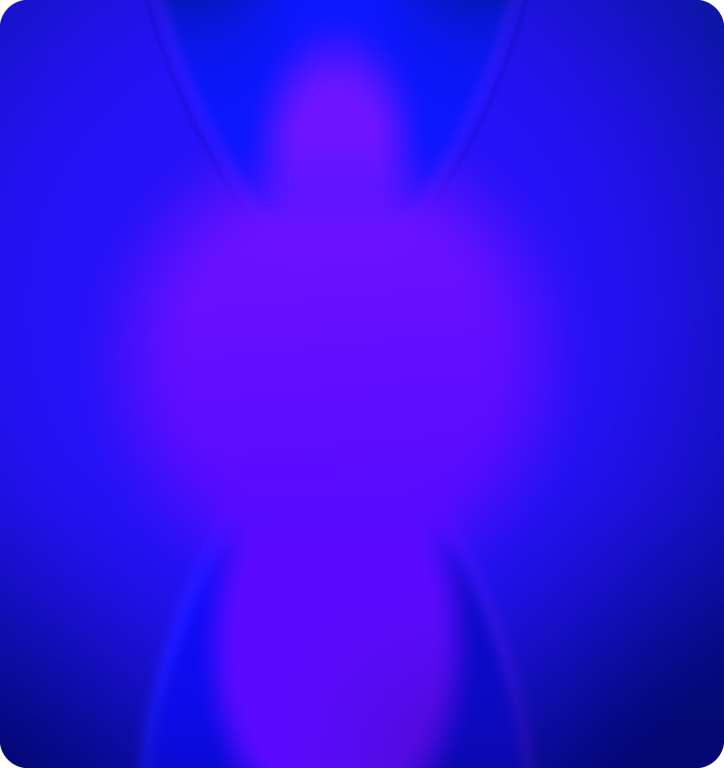
Write a Shadertoy shader that draws this background.

```glsl
// Violet glow on deep blue, crossed by two glassy petals that enter from the
// top and bottom edges. Each petal is a parabola-sided shape with a blue
// inner shade, a soft violet core and a faint lit rim; the card is rounded.

// Signed distance to a box of half size b with corner radius r
float roundedBox(vec2 p, vec2 b, float r) {
    vec2 q = abs(p) - b + r;
    return length(max(q, 0.0)) + min(max(q.x, q.y), 0.0) - r;
}

// Distance inside a petal side; h is the height from its base,
// shape holds the base half width, the slope and the curvature
float petalDepth(float x, float h, vec3 shape) {
    float slope = shape.y + 2.0 * shape.z * h;
    float halfWidth = shape.x - shape.y * h - shape.z * h * h;
    return (halfWidth - abs(x)) / sqrt(1.0 + slope * slope);
}

// Narrow line of light centred on an offset from the edge
float rim(float depth, float offset, float width) {
    float t = (depth - offset) / width;
    return exp(-t * t);
}

void mainImage(out vec4 fragColor, in vec2 fragCoord) {
    float pixel = 1.0 / iResolution.y;
    vec2 p = fragCoord * pixel;
    vec2 size = vec2(iResolution.x * pixel, 1.0);
    float x = p.x - 0.465 * size.x;
    float drop = 1.0 - p.y;

    // Blue field that darkens towards the lower and right corners
    float gloom = smoothstep(0.31, 0.9, length(p - vec2(0.425 * size.x, 0.6)));
    gloom += 0.25 * (1.0 - smoothstep(0.0, 0.4, p.y)) * smoothstep(0.1, 0.45, abs(x));
    gloom = min(gloom, 1.0);
    vec3 field = mix(vec3(0.15, 0.07, 0.97), vec3(0.02, 0.03, 0.46), gloom);
    field.r *= 1.0 - 0.35 * gloom;
    field.g += 0.06 * gloom * p.y;

    // Central violet glow
    vec3 violet = mix(vec3(0.34, 0.04, 0.99), vec3(0.43, 0.07, 1.0),
                      smoothstep(0.2, 0.85, p.y + 0.1 * (0.4 - p.x)));
    float glow = 1.0 - smoothstep(0.185, 0.35, length(vec2(x, p.y - 0.525)));
    vec3 color = mix(field, violet, glow);

    // Upper petal: blue glass, shaded at the top corners
    float depth = petalDepth(x, drop, vec3(0.249, 0.266, 0.691));
    float fade = 1.0 - smoothstep(0.16, 0.325, drop);
    vec3 glass = mix(vec3(0.05, 0.09, 1.0), vec3(0.02, 0.09, 0.74),
                     exp(-drop * 17.0) * smoothstep(0.02, 0.19, abs(x)));
    color = mix(color, glass, fade * smoothstep(-0.003, 0.035, depth));
    color += vec3(0.05, 0.01, 0.03) * rim(depth, 0.018, 0.010) * fade;
    color -= vec3(0.03, 0.01, 0.06) * rim(depth, 0.002, 0.004) * fade;

    // Rounded violet core that dissolves towards the top edge
    float dome = length(vec2(x, 0.65 * min(drop - 0.2, 0.0)));
    float core = 1.0 - smoothstep(0.045, 0.125, dome);
    color = mix(color, vec3(0.44, 0.08, 1.0),
                core * (1.0 - smoothstep(0.16, 0.4, drop)));

    // Lower petal: darker on the right
    depth = petalDepth(x, p.y, vec3(0.262, 0.111, 0.67));
    fade = 1.0 - smoothstep(0.2, 0.37, p.y);
    float right = smoothstep(-0.12, 0.2, x);
    glass = mix(vec3(0.05, 0.05, 0.96), vec3(0.05, 0.04, 0.79), right);
    glass *= 1.0 - 0.15 * exp(-p.y * 14.0);
    color = mix(color, glass, fade * smoothstep(-0.003, 0.04, depth));

    // Wide oval violet core, shaded at its lower right
    float oval = length(vec2(x, (p.y - 0.16) * 0.65));
    core = 1.0 - smoothstep(0.125, 0.19, oval);
    core = max(core, (1.0 - smoothstep(0.1, 0.18, abs(x)))
                     * smoothstep(0.15, 0.3, p.y));
    vec3 coreColor = mix(vec3(0.36, 0.04, 1.0), vec3(0.31, 0.04, 0.84),
                         right * (1.0 - smoothstep(0.0, 0.27, p.y)));
    color = mix(color, coreColor, core * (1.0 - smoothstep(0.27, 0.45, p.y)));
    vec3 rimColor = mix(vec3(0.02, 0.03, 0.12), vec3(0.07, 0.01, 0.03), right);
    color += rimColor * rim(depth, 0.012, 0.012) * fade;

    // Rounded card on white
    float card = roundedBox(p - 0.5 * size, 0.5 * size, 0.037);
    color = mix(color, vec3(1.0), smoothstep(-0.4 * pixel, pixel, card));
    fragColor = vec4(clamp(color, 0.0, 1.0), 1.0);
}
```
